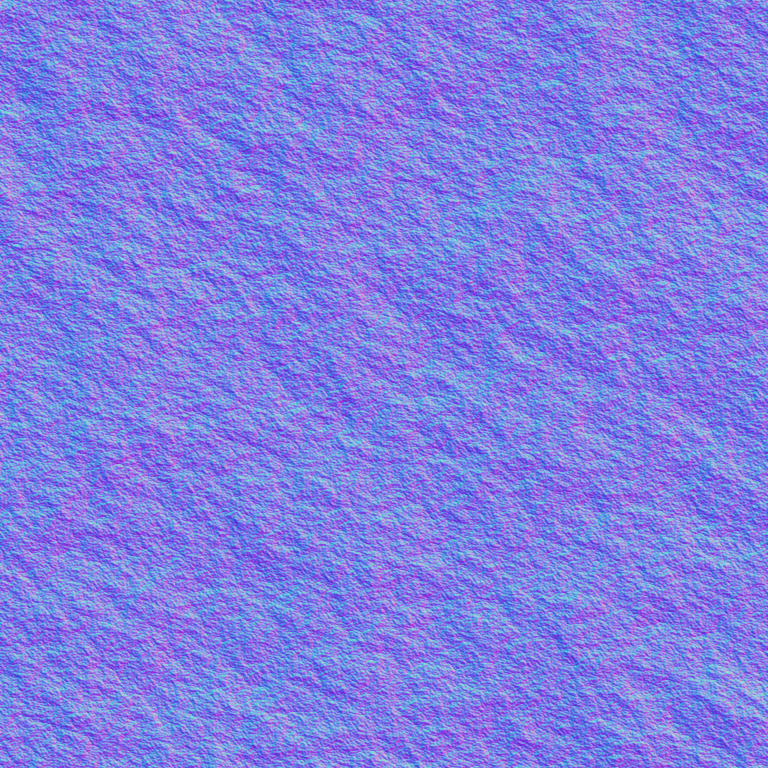
This texture map is drawn by a three.js fragment shader. Its source:

```glsl
// Tangent-space normal map of rough, finely grained stone.
// Octaves of gradient noise give the surface slope directly; coarse ones form
// faint diagonal folds, fine ones a crisp, nearly horizontal grain.

varying vec2 vUv;

const int   OCTAVES        = 7;
const float COARSE_CELLS   = 5.0;    // cells across the canvas, first octave
const float LACUNARITY     = 2.0;
const float GAIN           = 1.4;    // growth of slope from octave to octave
const float COARSE_SLOPE   = 0.047;  // slope of the first octave
const float COARSE_STRETCH = 1.5;    // length of a fold over its width
const float FINE_STRETCH   = 1.17;   // length of a grain over its height
const float COARSE_TILT    = -0.75;  // direction of the folds, radians
const float FINE_TILT      = -0.22;  // direction of the finest grain, radians
const float WARP           = 0.35;   // how far slopes push the finer octaves
const float FLAT_Z         = 0.82;   // mean height of a normal on rough ground
const float Z_FALLOFF      = 0.30;   // loss of that height on steep ground

const float TAU = 6.2831853;

float hash(vec2 p) {
  vec3 q = fract(vec3(p.xyx) * 0.1031);
  q += dot(q, q.yzx + 33.33);
  return fract((q.x + q.y) * q.z);
}

// Random unit vector at a lattice point
vec2 latticeGradient(vec2 cell) {
  float angle = TAU * hash(cell);
  return vec2(cos(angle), sin(angle));
}

// Analytic derivative of gradient noise with quintic blending
vec2 noiseSlope(vec2 p) {
  vec2 cell = floor(p);
  vec2 f = p - cell;
  vec2 u = f * f * f * (f * (f * 6.0 - 15.0) + 10.0);
  vec2 du = 30.0 * f * f * (f * (f - 2.0) + 1.0);

  vec2 ga = latticeGradient(cell);
  vec2 gb = latticeGradient(cell + vec2(1.0, 0.0));
  vec2 gc = latticeGradient(cell + vec2(0.0, 1.0));
  vec2 gd = latticeGradient(cell + vec2(1.0, 1.0));

  float a = dot(ga, f);
  float b = dot(gb, f - vec2(1.0, 0.0));
  float c = dot(gc, f - vec2(0.0, 1.0));
  float d = dot(gd, f - vec2(1.0, 1.0));

  vec2 blended = mix(mix(ga, gb, u.x), mix(gc, gd, u.x), u.y);
  return blended + du * (u.yx * (a - b - c + d) + vec2(b, c) - a);
}

// Sum of the slopes of all octaves, from coarse to fine
vec2 surfaceSlope(vec2 p) {
  vec2 slope = vec2(0.0);
  float cells = COARSE_CELLS;
  float strength = COARSE_SLOPE;
  for (int i = 0; i < OCTAVES; i++) {
    float level = float(i) / float(OCTAVES - 1);
    float tilt = mix(COARSE_TILT, FINE_TILT, level);
    vec2 along = vec2(cos(tilt), sin(tilt));
    vec2 across = vec2(-along.y, along.x);
    vec2 squash = vec2(1.0 / mix(COARSE_STRETCH, FINE_STRETCH, level), 1.0);

    vec2 q = vec2(dot(p, along), dot(p, across)) * cells * squash;
    q += WARP * slope + 37.3 * float(i + 1);
    vec2 local = noiseSlope(q) * squash;

    slope += strength * (along * local.x + across * local.y);
    cells *= LACUNARITY;
    strength *= GAIN;
  }
  return slope;
}

void main() {
  vec2 slope = surfaceSlope(vUv);
  vec2 tangent = -slope / sqrt(1.0 + dot(slope, slope));

  // Grain below the resolved scale shortens the averaged normal
  float z = FLAT_Z - Z_FALLOFF * dot(tangent, tangent);
  gl_FragColor = vec4(0.5 + 0.5 * vec3(tangent, z), 1.0);
}
```
